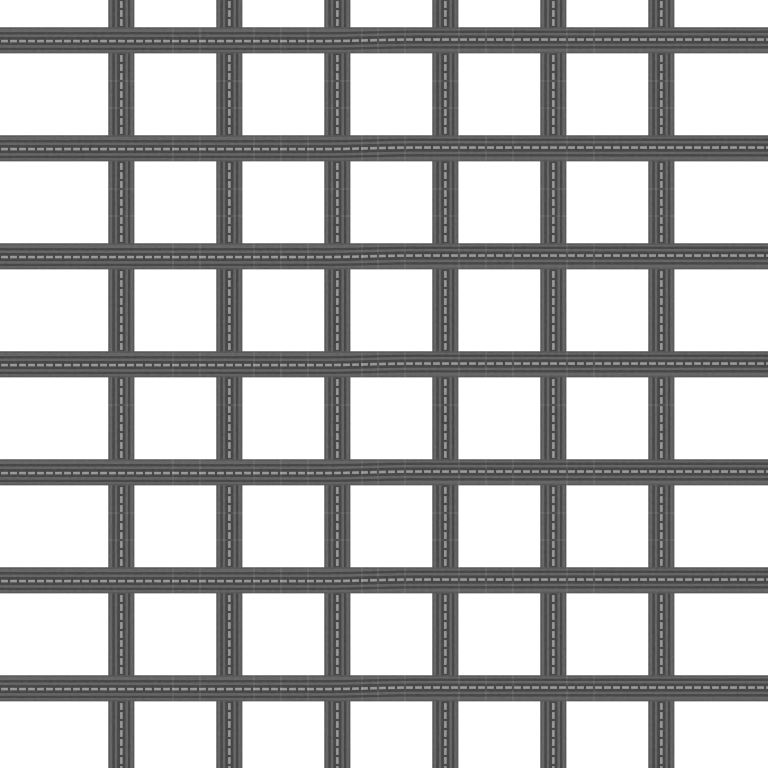
Reproduce this pattern procedurally as a three.js fragment shader.

```glsl
// A white ground crossed by a lattice of dark grey ribbed straps: seven rows
// lying over six columns. Each strap is a mirrored profile of grooves and ribs,
// with a dashed centre stitch, faint cross seams and a little gradient noise.

varying vec2 vUv;

const float PITCH = 0.140625;        // spacing of straps, both ways
const float FIRST_ROW = 0.0525;      // first row centre, down from the top
const float FIRST_COLUMN = 0.1580;   // first column centre, from the left
const float COLUMNS = 6.0;
const float HALF_WIDTH = 0.0170;
const float SOFT = 0.0009;           // edge smoothing
const float STITCH_HALF = 0.0017;
const float STITCHES = 12.0;         // per pitch
const float STITCH_FILL = 0.76;
const float STITCH_DRIFT = 0.0010;   // row stitch sinks left, rises right
const float SEAM_HALF = 0.0007;
const float SEAM_STRENGTH = 0.07;
const float SEAM_SHIFT = 0.0143;     // seam offset in the left half of a row
const float GRAIN = 0.035;

const vec3 GROUND = vec3(1.0);
const float GROOVE = 0.28;
const float RIM = 0.35;
const float RIB = 0.40;
const float THREAD = 0.60;

vec2 gradient(vec2 cell) {
  vec2 h = vec2(dot(cell, vec2(127.1, 311.7)), dot(cell, vec2(269.5, 183.3)));
  return fract(sin(h) * 43758.5) * 2.0 - 1.0;
}

float gradientNoise(vec2 p) {
  vec2 i = floor(p), f = fract(p);
  vec2 u = f * f * (3.0 - 2.0 * f);
  vec2 e = vec2(0.0, 1.0);
  return mix(
    mix(dot(gradient(i), f), dot(gradient(i + e.yx), f - e.yx), u.x),
    mix(dot(gradient(i + e), f - e), dot(gradient(i + e.yy), f - e.yy), u.x),
    u.y);
}

// Soft coverage of the span |d| < halfWidth.
float band(float d, float halfWidth) {
  return 1.0 - smoothstep(halfWidth - SOFT, halfWidth + SOFT, abs(d));
}

// Signed distance to the nearest strap centre.
float strapOffset(float x, float first) {
  return mod(x - first + 0.5 * PITCH, PITCH) - 0.5 * PITCH;
}

// Grey of a strap; bend moves its inner profile sideways.
float strapTone(float across, float along, float bend, float id) {
  float inner = across - bend;
  float d = abs(inner) / HALF_WIDTH;

  // Groove by the stitch, raised rib, second groove, then the outer rim.
  float tone = mix(GROOVE, RIB, smoothstep(0.27, 0.36, d));
  tone = mix(tone, GROOVE, smoothstep(0.46, 0.55, d));
  tone = mix(tone, RIB, smoothstep(0.64, 0.74, d));
  tone = mix(tone, RIM, smoothstep(0.82, 0.92, abs(across) / HALF_WIDTH));

  // Dashed stitch.
  float dashPitch = PITCH / STITCHES;
  float dash = (fract(along / dashPitch) - 0.5) * dashPitch;
  float thread = band(inner, STITCH_HALF) * band(dash, 0.5 * STITCH_FILL * dashPitch);
  tone = mix(tone, THREAD, thread);

  // Grain drawn out along the strap.
  return tone + GRAIN * gradientNoise(vec2(across * 420.0 + id * 17.0, along * 190.0));
}

// Row seams fall on quarter pitches, skipping every fourth.
float rowSeam(float x) {
  float q = (x - SEAM_SHIFT * step(x, 0.485)) / (0.25 * PITCH);
  float slot = floor(q + 0.5);
  float shown = step(0.5, mod(slot, 4.0)) * step(5.5, slot) * step(slot, 22.5);
  return shown * band((q - slot) * 0.25 * PITCH, SEAM_HALF);
}

// Column seams come in pairs, two bays out of three.
float columnSeam(float y) {
  float q = y / (0.25 * PITCH);
  float slot = floor(q + 0.5);
  float bay = floor((slot - 3.0) / 4.0);
  float paired = step(mod(slot - 3.0, 4.0), 1.5);
  float shown = paired * step(mod(bay, 3.0), 1.5) * step(2.5, slot) * step(slot, 22.0);
  shown *= step(0.5, abs(slot - 16.0));
  return shown * band((q - slot) * 0.25 * PITCH, SEAM_HALF);
}

void main() {
  vec2 p = vec2(vUv.x, 1.0 - vUv.y);
  vec3 color = GROUND;

  // Columns beneath.
  float column = floor((p.x - FIRST_COLUMN) / PITCH + 0.5);
  float offset = strapOffset(p.x, FIRST_COLUMN);
  float inside = step(-0.5, column) * step(column, COLUMNS - 0.5);
  float tone = strapTone(offset, p.y, 0.0, column) + SEAM_STRENGTH * columnSeam(p.y);
  color = mix(color, vec3(tone), inside * band(offset, HALF_WIDTH));

  // Rows on top.
  float row = floor((p.y - FIRST_ROW) / PITCH + 0.5);
  offset = strapOffset(p.y, FIRST_ROW);
  float bend = STITCH_DRIFT * (1.0 - 2.0 * smoothstep(0.42, 0.54, p.x));
  tone = strapTone(offset, p.x, bend, row + 31.0) + SEAM_STRENGTH * rowSeam(p.x);
  color = mix(color, vec3(tone), band(offset, HALF_WIDTH));

  gl_FragColor = vec4(color, 1.0);
}
```
